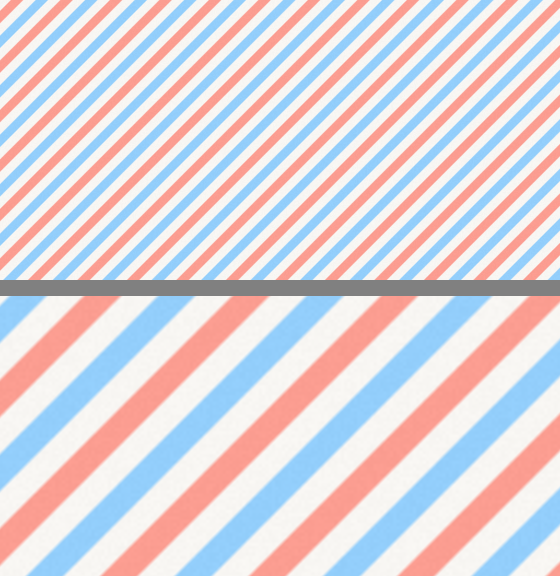
Top, the full canvas; bottom, a detail of the centre.
Write a WebGL 1 fragment shader that draws this pattern.

```glsl
precision highp float;
// Diagonal candy stripes, alternating blue and coral on warm white with faint paper grain.

uniform vec2 u_resolution;

const vec3 PAPER = vec3(0.972, 0.965, 0.952);
const vec3 BLUE = vec3(0.575, 0.808, 0.985);
const vec3 CORAL = vec3(0.985, 0.615, 0.567);

const float PERIODS = 8.0;        // stripe pairs per canvas height, across the stripes
const float STRIPE_WIDTH = 0.25;  // share of one period
const float EDGE_SOFTNESS = 0.0028;
const float GRAIN_CELLS = 256.0;  // grain cells per canvas height
const float GRAIN_STRENGTH = 0.016;

// Sine-free hash, 0 to 1
float hash21(vec2 p) {
    vec3 q = fract(vec3(p.xyx) * 0.1031);
    q += dot(q, q.yzx + 33.33);
    return fract((q.x + q.y) * q.z);
}

// Smooth value noise
float valueNoise(vec2 p) {
    vec2 cell = floor(p);
    vec2 f = fract(p);
    f = f * f * (3.0 - 2.0 * f);
    float low = mix(hash21(cell), hash21(cell + vec2(1.0, 0.0)), f.x);
    float high = mix(hash21(cell + vec2(0.0, 1.0)), hash21(cell + vec2(1.0, 1.0)), f.x);
    return mix(low, high, f.y);
}

// Coverage of a repeating stripe centred at the given phase
float stripe(float phase, float center, float width, float softness) {
    float dist = abs(fract(phase - center + 0.5) - 0.5) - 0.5 * width;
    return 1.0 - smoothstep(-softness, softness, dist);
}

void main() {
    vec2 p = gl_FragCoord.xy / u_resolution.y;
    float aspect = u_resolution.x / u_resolution.y;

    // Distance across the stripes, measured from the lower right corner
    float across = (aspect - p.x + p.y) * 0.70711;
    float phase = across * PERIODS;
    float softness = max(EDGE_SOFTNESS, 0.7 / u_resolution.y) * PERIODS;

    // Stripes
    vec3 color = PAPER;
    color = mix(color, BLUE, stripe(phase, 0.125, STRIPE_WIDTH, softness));
    color = mix(color, CORAL, stripe(phase, 0.625, STRIPE_WIDTH, softness));

    // Paper grain
    color += (valueNoise(p * GRAIN_CELLS) - 0.5) * GRAIN_STRENGTH;

    gl_FragColor = vec4(clamp(color, 0.0, 1.0), 1.0);
}
```
